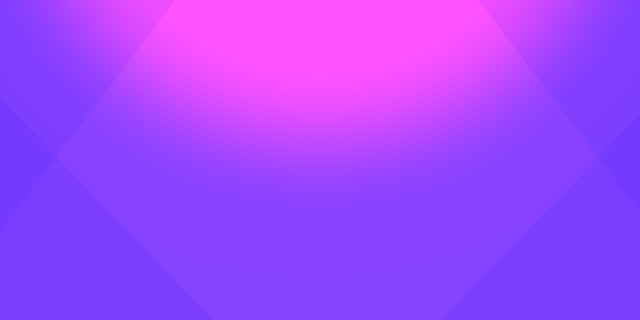
This background is drawn by a Shadertoy shader. Its source:

```glsl
// A violet backdrop lit by a pink circular glow from above the top edge.
// Four slanted half-planes shade the sides, leaving a lighter hexagon;
// where two of them overlap, the corners become darker still.

const vec3 VIOLET = vec3(0.522, 0.259, 1.0);
const vec3 PINK = vec3(1.0, 0.322, 1.0);
const vec3 SHADE = vec3(0.932, 0.935, 0.997);
const vec2 GLOW_CENTER = vec2(1.0, 1.47);

// Falls smoothly from 1 at the inner radius to 0 at the outer radius.
float falloff(float radius, float inner, float outer) {
    return 1.0 - smoothstep(inner, outer, radius);
}

// Signed distance to the line from a to b, positive on its left.
float lineDistance(vec2 p, vec2 a, vec2 b) {
    vec2 along = normalize(b - a);
    vec2 offset = p - a;
    return along.x * offset.y - along.y * offset.x;
}

// Tints everything to the right of the line from a to b.
vec3 shadeOutside(vec3 color, vec2 p, vec2 a, vec2 b, float blur) {
    float inside = smoothstep(-blur, blur, lineDistance(p, a, b));
    return color * mix(SHADE, vec3(1.0), inside);
}

void mainImage(out vec4 fragColor, in vec2 fragCoord) {
    // Canvas height is one unit; x runs from 0 to 2.
    vec2 p = fragCoord / iResolution.y;
    float blur = 0.75 / iResolution.y;

    // Bright core with a faint wide tail
    float radius = distance(p, GLOW_CENTER);
    float glow = 0.88 * falloff(radius, 0.67, 1.12)
               + 0.12 * falloff(radius, 0.80, 1.40);
    vec3 color = mix(VIOLET, PINK, glow);

    // Slanted sides, counterclockwise from the upper left
    color = shadeOutside(color, p, vec2(0.547, 1.0), vec2(0.0, 0.276), blur);
    color = shadeOutside(color, p, vec2(0.0, 0.695), vec2(0.664, 0.0), blur);
    color = shadeOutside(color, p, vec2(1.380, 0.0), vec2(2.0, 0.643), blur);
    color = shadeOutside(color, p, vec2(2.0, 0.336), vec2(1.495, 1.0), blur);

    fragColor = vec4(color, 1.0);
}
```
